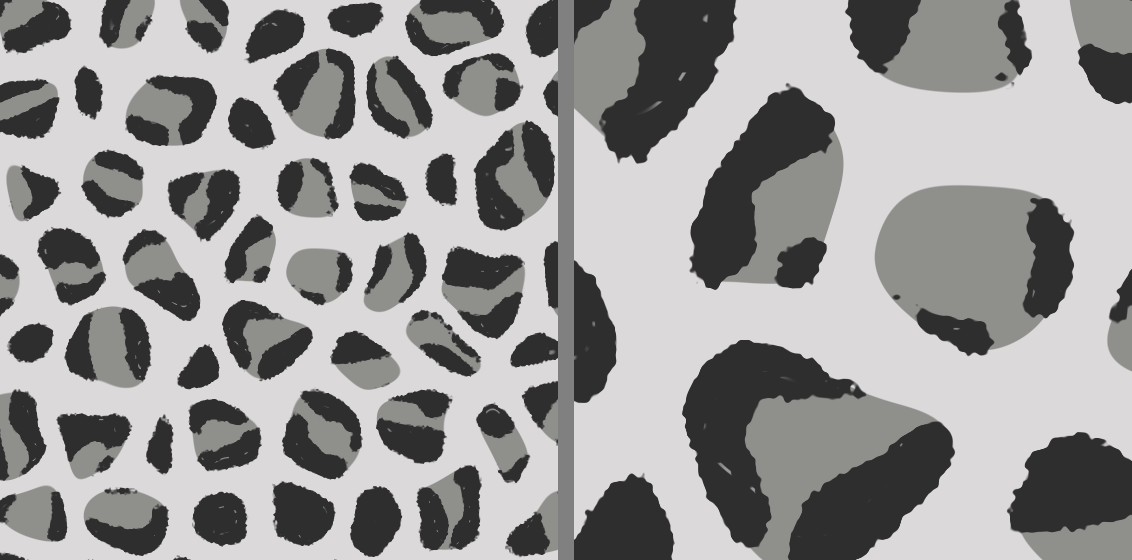
Left, the full canvas; right, a detail of the centre.
Reproduce this pattern procedurally as a WebGL 2 fragment shader.

```glsl
#version 300 es
precision highp float;
// Draws a grey leopard print: broken dark rosettes and solid spots on pale ground.

uniform vec2 u_resolution;
out vec4 fragColor;

const float CELLS = 6.8;        // spots across the canvas
const float HALF_GAP = 0.10;    // half the pale lane between spots
const float SOLID_SHARE = 0.22; // share of spots without a grey core
const vec3 PALE = vec3(0.86, 0.85, 0.855);
const vec3 GREY = vec3(0.56, 0.56, 0.55);
const vec3 DARK = vec3(0.18);
const vec3 CHALK = vec3(0.71, 0.70, 0.70);

vec2 hash2(vec2 p) {
    vec3 h = fract(p.xyx * vec3(0.1031, 0.1030, 0.0973));
    h += dot(h, h.yzx + 33.33);
    return fract((h.xx + h.yz) * h.zy);
}

vec2 noise2(vec2 p) {
    vec2 i = floor(p), f = fract(p);
    f = f * f * (3.0 - 2.0 * f);
    vec2 low = mix(hash2(i), hash2(i + vec2(1, 0)), f.x);
    vec2 high = mix(hash2(i + vec2(0, 1)), hash2(i + vec2(1, 1)), f.x);
    return mix(low, high, f.y);
}

float smoothMin(float a, float b, float k) {
    float h = max(k - abs(a - b), 0.0) / k;
    return min(a, b) - 0.25 * h * h * k;
}

float fill(float d, float softness) {
    return 1.0 - smoothstep(-softness, softness, d);
}

float segment(vec2 p, vec2 a, vec2 b) {
    vec2 ab = b - a;
    return length(p - a - ab * clamp(dot(p - a, ab) / dot(ab, ab), 0.0, 1.0));
}

vec2 direction(float angle) {
    return vec2(cos(angle), sin(angle));
}

// Spot centre in xy, growth weight in z; small solid spots weigh less.
vec3 site(vec2 cell) {
    float size = hash2(cell + 57.0).x;
    vec2 centre = cell + 0.5 + 0.56 * (hash2(cell) - 0.5);
    centre.x += 0.5 * mod(cell.y, 2.0);
    return vec3(centre, size < SOLID_SHARE ? -0.14 : 0.16 * size);
}

float power(vec2 p, vec3 s) {
    vec2 v = p - s.xy;
    return dot(v, v) - s.z;
}

vec2 owningCell(vec2 p) {
    vec2 best = floor(p);
    float least = 1e5;
    for (int y = -2; y <= 2; y++)
    for (int x = -2; x <= 2; x++) {
        vec2 cell = floor(p) + vec2(x, y);
        float d = power(p, site(cell));
        if (d < least) { least = d; best = cell; }
    }
    return best;
}

// Distance to the cell border, with its corners rounded.
float borderDistance(vec2 p, vec2 own) {
    vec3 s = site(own);
    float sum = 0.0;
    for (int y = -2; y <= 2; y++)
    for (int x = -2; x <= 2; x++) {
        vec2 cell = own + vec2(x, y);
        if (cell == own) continue;
        vec3 t = site(cell);
        float d = (power(p, t) - power(p, s)) / (2.0 * distance(s.xy, t.xy));
        sum += exp(-9.0 * d);
    }
    return -log(sum) / 9.0;
}

// Grey core with two channels that split the dark ring into strokes.
float coreDistance(vec2 q, vec2 cell) {
    vec2 shape = hash2(cell + 113.0), turn = hash2(cell + 211.0);
    float angle = 6.2832 * turn.x;
    vec2 a = direction(angle), b = direction(angle + mix(2.1, 3.7, turn.y));
    float core = segment(q, -0.09 * a, 0.10 * a) - mix(0.12, 0.20, shape.x);
    float wide = segment(q, vec2(0), 1.2 * a) - mix(0.06, 0.19, shape.y);
    float narrow = segment(q, vec2(0), 1.2 * b) - mix(0.04, 0.09, shape.x);
    return smoothMin(core, smoothMin(wide, narrow, 0.08), 0.10);
}

void main() {
    float unit = min(u_resolution.x, u_resolution.y);
    vec2 p = gl_FragCoord.xy / unit * CELLS + 20.0;
    float pixel = 0.8 * CELLS / unit;

    // Hand-drawn wobble and dry-brush edges
    vec2 warped = p + 0.32 * (noise2(p * 1.7) - 0.5);
    float rough = 0.030 * (noise2(p * 13.0).x - 0.5) + 0.022 * (noise2(p * 38.0).y - 0.5);

    vec2 cell = owningCell(warped);
    float border = borderDistance(warped, cell);
    float spot = HALF_GAP - border;
    bool solid = hash2(cell + 57.0).x < SOLID_SHARE;
    float core = solid ? 1.0 : coreDistance(warped - site(cell).xy, cell);
    float stroke = -smoothMin(-spot, core, 0.13) + rough;

    // Sparse chalky scratches that follow the strokes
    vec2 grain = noise2(p * 4.0 + 9.0);
    float line = abs(border - HALF_GAP - 0.04 - 0.16 * grain.x) - 0.006;
    float dashes = smoothstep(0.68, 0.80, noise2(p * 17.0).y) * smoothstep(0.50, 0.65, grain.y);
    float scratch = fill(line, pixel) * dashes * fill(stroke + 0.03, pixel);

    vec3 colour = mix(PALE, GREY, solid ? 0.0 : fill(spot + 0.015, pixel));
    colour = mix(colour, DARK, fill(stroke, pixel));
    fragColor = vec4(mix(colour, CHALK, 0.8 * scratch), 1.0);
}
```
